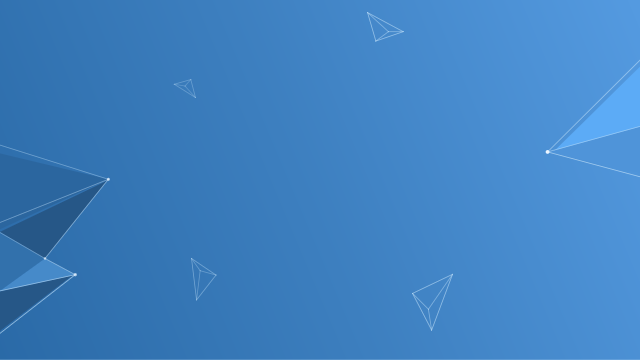
Write a Shadertoy shader that draws this background.

```glsl
const vec3 DEEP_BLUE  = vec3(0.165, 0.415, 0.655);
const vec3 MID_BLUE   = vec3(0.243, 0.503, 0.755);
const vec3 LIGHT_BLUE = vec3(0.330, 0.605, 0.880);
const vec3 FACET_DARK = vec3(0.150, 0.340, 0.530);
const vec3 FACET_DUSK = vec3(0.170, 0.400, 0.625);
const vec3 FACET_MID  = vec3(0.195, 0.445, 0.675);
const vec3 FACET_PALE = vec3(0.275, 0.540, 0.790);
const vec3 FACET_SKY  = vec3(0.310, 0.580, 0.850);
const vec3 FACET_GLOW = vec3(0.360, 0.670, 0.965);
const vec3 LINE_COLOR = vec3(0.740, 0.870, 0.970);
const vec2 GRADIENT_AXIS = vec2(0.455, 0.192);
const float LINE_HALF_WIDTH = 0.0011;
const float DOT_RADIUS = 0.0045;

// Shared corners, in units of the canvas height
const vec2 UPPER_TIP = vec2(0.301, 0.502);
const vec2 NOTCH     = vec2(0.125, 0.282);
const vec2 LOWER_TIP = vec2(0.209, 0.237);
const vec2 RIGHT_TIP = vec2(1.521, 0.578);

float pixelSize() { return 1.0 / iResolution.y; }

float segmentDistance(vec2 p, vec2 a, vec2 b) {
    vec2 ab = b - a;
    return length(p - a - ab * clamp(dot(p - a, ab) / dot(ab, ab), 0.0, 1.0));
}

// Signed distance to the line through a and b, positive on its right
float sideDistance(vec2 p, vec2 a, vec2 b) {
    vec2 ab = normalize(b - a);
    return dot(p - a, vec2(ab.y, -ab.x));
}

// Triangle with corners in counterclockwise order
void fillTriangle(inout vec3 col, vec2 p, vec2 a, vec2 b, vec2 c, vec3 tint) {
    float d = max(sideDistance(p, a, b), max(sideDistance(p, b, c), sideDistance(p, c, a)));
    col = mix(col, tint, clamp(0.5 - d / pixelSize(), 0.0, 1.0));
}

// Thin stroke weighted by the share of each pixel it covers
void strokeLine(inout vec3 col, vec2 p, vec2 a, vec2 b, float opacity) {
    float d = segmentDistance(p, a, b);
    vec2 edges = 0.5 + (vec2(LINE_HALF_WIDTH, -LINE_HALF_WIDTH) - d) / pixelSize();
    edges = clamp(edges, 0.0, 1.0);
    col = mix(col, LINE_COLOR, (edges.x - edges.y) * opacity);
}

void drawDot(inout vec3 col, vec2 p, vec2 center, float radius, float opacity) {
    float d = length(p - center) - radius;
    col = mix(col, vec3(0.92, 0.96, 1.0), opacity * clamp(0.5 - d / pixelSize(), 0.0, 1.0));
}

// Wire triangle with spokes to an inner point
void drawDart(inout vec3 col, vec2 p, vec2 a, vec2 b, vec2 c, vec2 hub, float opacity) {
    vec2 corners[3] = vec2[3](a, b, c);
    for (int i = 0; i < 3; i++) {
        strokeLine(col, p, corners[i], corners[(i + 1) % 3], opacity);
        strokeLine(col, p, corners[i], hub, opacity * 0.8);
    }
}

void mainImage(out vec4 fragColor, in vec2 fragCoord) {
    vec2 p = fragCoord / iResolution.y;
    float right = iResolution.x / iResolution.y;

    // Diagonal gradient
    float t = dot(p, GRADIENT_AXIS);
    vec3 col = t < 0.5 ? mix(DEEP_BLUE, MID_BLUE, t * 2.0)
                       : mix(MID_BLUE, LIGHT_BLUE, t * 2.0 - 1.0);

    // Left facets
    fillTriangle(col, p, vec2(0.0, 0.363), UPPER_TIP, vec2(0.0, 0.574), FACET_DUSK);
    fillTriangle(col, p, vec2(0.0, 0.356), NOTCH, UPPER_TIP - vec2(0.004, 0.004), FACET_DARK);
    fillTriangle(col, p, vec2(0.0, 0.192), NOTCH, vec2(0.0, 0.350), FACET_MID);
    fillTriangle(col, p, vec2(0.0, 0.192), LOWER_TIP, NOTCH, FACET_PALE);
    fillTriangle(col, p, vec2(0.0, 0.081), LOWER_TIP - vec2(0.009, 0.003), vec2(0.0, 0.190), FACET_DARK);

    // Right facets
    fillTriangle(col, p, RIGHT_TIP, vec2(right, 0.519), vec2(right, 0.648), FACET_SKY);
    fillTriangle(col, p, RIGHT_TIP + vec2(0.021, 0.005), vec2(right, 0.648), vec2(right, 0.815), FACET_GLOW);

    // Facet outlines
    strokeLine(col, p, vec2(0.0, 0.597), UPPER_TIP, 0.45);
    strokeLine(col, p, vec2(0.0, 0.382), UPPER_TIP, 0.5);
    strokeLine(col, p, NOTCH, UPPER_TIP, 0.6);
    strokeLine(col, p, vec2(0.0, 0.354), NOTCH, 0.45);
    strokeLine(col, p, NOTCH, LOWER_TIP, 0.6);
    strokeLine(col, p, vec2(0.0, 0.192), LOWER_TIP, 0.7);
    strokeLine(col, p, vec2(0.0, 0.074), LOWER_TIP, 0.75);
    strokeLine(col, p, RIGHT_TIP, vec2(right, 0.833), 0.65);
    strokeLine(col, p, RIGHT_TIP, vec2(right, 0.649), 0.6);
    strokeLine(col, p, RIGHT_TIP, vec2(right, 0.509), 0.75);

    // Joint dots
    drawDot(col, p, UPPER_TIP, DOT_RADIUS * 0.9, 0.75);
    drawDot(col, p, NOTCH, DOT_RADIUS * 0.8, 0.6);
    drawDot(col, p, LOWER_TIP, DOT_RADIUS, 0.7);
    drawDot(col, p, RIGHT_TIP, DOT_RADIUS * 1.15, 1.0);

    // Floating wire darts
    drawDart(col, p, vec2(1.021, 0.965), vec2(1.120, 0.912), vec2(1.044, 0.886), vec2(1.079, 0.912), 0.65);
    drawDart(col, p, vec2(0.484, 0.766), vec2(0.530, 0.779), vec2(0.543, 0.729), vec2(0.514, 0.761), 0.35);
    drawDart(col, p, vec2(0.532, 0.282), vec2(0.600, 0.236), vec2(0.546, 0.167), vec2(0.556, 0.248), 0.45);
    drawDart(col, p, vec2(1.146, 0.185), vec2(1.257, 0.238), vec2(1.199, 0.083), vec2(1.190, 0.141), 0.65);

    // Pale rim along the bottom
    strokeLine(col, p, vec2(0.0), vec2(right, 0.0), 0.5);

    fragColor = vec4(col, 1.0);
}
```
